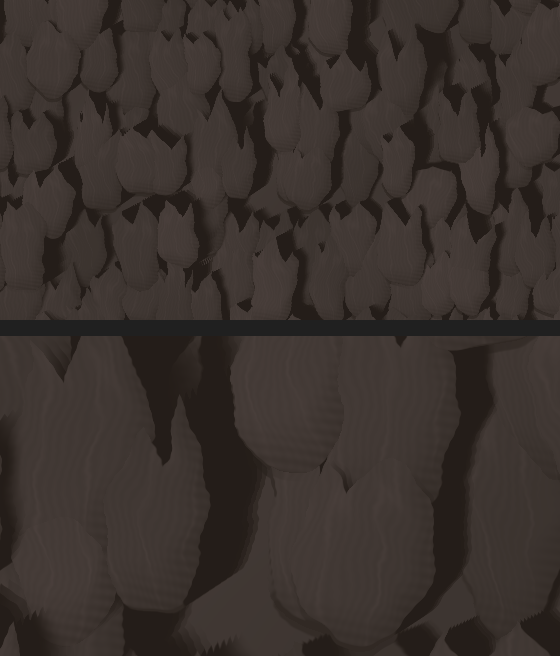
Top, the full canvas; bottom, a detail of the centre.
Write a Shadertoy shader that draws this texture.

```glsl
// Dark bark made of overlapping upright plates with notched crowns.
// Jittered cells each hold one plate; the tallest wins, and a short march
// toward the light over that height field gives the shadows on the right.
#define CELL   vec2(0.118, 0.178)
#define SUN    vec2(0.86, 0.51)
#define REACH  0.068
#define FALL   0.55
#define RIBS   520.0
#define NOTCH  0.85
#define LIGHT  vec3(0.285, 0.245, 0.230)
#define BARK   vec3(0.234, 0.203, 0.186)
#define DIM    vec3(0.192, 0.162, 0.143)
#define SHADOW vec3(0.143, 0.115, 0.097)

const float FLOOR_HEIGHT = -0.25;

float hash(vec2 p) {
    return fract(sin(dot(p, vec2(127.1, 311.7))) * 43758.5);
}

// Uneven outlines: slow bends plus fine serration
vec2 warp(vec2 p) {
    p.x += 0.007 * sin(p.y * 31.0 + 2.0 * sin(p.x * 17.0));
    p.x += 0.0025 * sin(p.y * 97.0 + 3.0 * sin(p.x * 51.0));
    p.x += 0.0005 * sin(p.y * RIBS + 5.0 * sin(p.x * 40.0));
    p.y += 0.008 * sin(p.x * 43.0 + 2.0 * sin(p.y * 13.0));
    return p;
}

// Negative inside a rounded plate whose crown is cut into peaks
float plateEdge(vec2 q, float seed) {
    vec2 a = pow(abs(q), vec2(2.7));
    float body = pow(a.x + a.y, 1.0 / 2.7) - 1.0;
    float zigzag = abs(2.0 * fract(q.x * 0.8 + seed) - 1.0);
    float depth = NOTCH * (0.25 + 0.75 * fract(seed * 7.3));
    return max(body, 0.6 * (q.y - 1.0 + depth * zigzag));
}

// Tallest plate at p: height, position within the plate, plate seed
vec4 bark(vec2 p) {
    p = warp(p);
    vec2 home = floor(p / CELL);
    vec4 top = vec4(FLOOR_HEIGHT, 0.0, 0.0, 0.4);
    for (int j = -1; j <= 1; j++)
    for (int i = -1; i <= 1; i++) {
        vec2 id = home + vec2(i, j);
        float seed = hash(id);
        vec2 jitter = vec2(hash(id + 3.7), hash(id + 8.1));
        vec2 halfSize = mix(vec2(0.46, 0.56), vec2(0.72, 0.94),
                            vec2(hash(id + 15.3), hash(id + 21.9)));
        vec2 q = (p / CELL - id - 0.1 - 0.8 * jitter) / halfSize;
        q.x += 0.3 * (fract(seed * 5.1) - 0.5) * q.y;
        float inside = smoothstep(0.0, -0.07, plateEdge(q, seed));
        float dome = 0.22 * (1.0 - dot(q, q));
        float level = hash(id + 33.3) + dome;
        float height = mix(FLOOR_HEIGHT, level, inside);
        if (height > top.x) top = vec4(height, q, seed);
    }
    return top;
}

// Shadow cast toward the upper right, longer in some broad regions
float castShadow(vec2 p, float height) {
    float region = sin(p.x * 5.3 + 1.7 * sin(p.y * 3.1)) * sin(p.y * 4.7 + p.x * 2.0 + 1.0);
    float reach = REACH * (1.0 + 0.45 * region);
    float shade = 0.0;
    for (int k = 1; k <= 10; k++) {
        float t = float(k) / 10.0;
        float lift = bark(p - SUN * reach * t).x - height - FALL * t;
        shade = max(shade, smoothstep(-0.04, 0.22, lift) * smoothstep(1.25, 0.75, t));
    }
    return shade;
}

// Grain: flowing ridges and fine fibres along the plate
float grain(vec2 q, float seed) {
    float flow = q.x * 9.0 + 1.6 * sin(q.y * 2.4 + seed * 20.0);
    float ridge = pow(0.5 + 0.5 * sin(flow + 1.3 * sin(q.y * 4.0 + flow)), 14.0);
    float fibre = sin(flow * 5.3 + 2.0 * sin(q.y * 5.0 + seed * 9.0));
    return 0.30 * ridge + 0.08 * fibre;
}

void mainImage(out vec4 fragColor, in vec2 fragCoord) {
    vec2 p = fragCoord / iResolution.y;
    vec4 plate = bark(p);
    vec2 q = plate.yz;
    float seed = plate.w;

    // Lit surface: higher plates catch more light, sides turn away
    float rim = smoothstep(0.5, 1.05, length(max(vec2(q.x, -q.y), 0.0)));
    float rib = sin(p.y * RIBS + 6.0 * q.x);
    float tone = 0.12 + 0.35 * clamp(plate.x, 0.0, 1.0) - 0.16 * q.x;
    tone += 0.35 * (fract(seed * 11.7) - 0.5) + grain(q, seed);
    tone += 0.16 * sin(p.x * 9.0 + 2.0 * sin(p.y * 6.0));
    vec3 color = mix(BARK, LIGHT, clamp(tone, 0.0, 1.0));

    // Ribbed rims and thin contact shade beneath overhanging plates
    float overhang = bark(p + vec2(0.0, 0.010)).x - plate.x;
    float contact = smoothstep(0.05, 0.5, overhang);
    float dim = rim * (0.50 + 0.14 * rib) + 0.8 * contact;
    color = mix(color, DIM, clamp(dim, 0.0, 1.0));

    color = mix(color, SHADOW, castShadow(p, plate.x));
    fragColor = vec4(color, 1.0);
}
```
